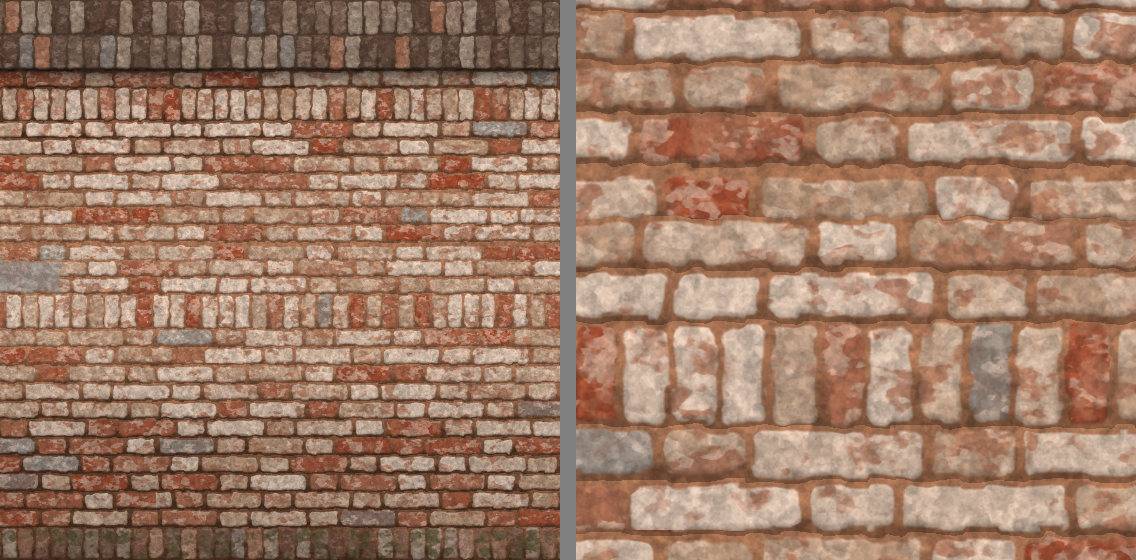
Left: the whole. Right: its middle third, enlarged.
This texture is drawn by a WebGL 2 fragment shader. Its source:

```glsl
#version 300 es
precision highp float;
// Weathered brick wall: Flemish-bond courses broken by bands of upright bricks.
uniform vec2 u_resolution;
out vec4 outColor;

// Bands from the top down: edges, and the number of courses in each
const int BANDS = 8;
const float EDGE[9] = float[9](0.0, 0.0625, 0.125, 0.157, 0.216, 0.525, 0.587, 0.942, 1.0);
const float COURSES[8] = float[8](1.0, 1.0, 1.0, 1.0, 10.0, 1.0, 11.0, 1.0);

// Brick sizes in canvas widths
const float UPRIGHT_PITCH = 0.0292;
const float BOND_PERIOD = 0.1593;   // one long and one short brick
const float LONG_SHARE = 0.655;
const float JOINT = 0.0065;
const float UPRIGHT_JOINT = 0.0044;
const float CORNER = 0.0052;
const float ROUGHNESS = 0.0042;
const float SEAM_COURSE = 7.0;      // course cut short by a seam

const vec3 CREAM = vec3(0.80, 0.71, 0.64);
const vec3 TAN = vec3(0.69, 0.56, 0.46);
const vec3 CLAY = vec3(0.63, 0.41, 0.31);
const vec3 RED = vec3(0.59, 0.27, 0.17);
const vec3 UMBER = vec3(0.30, 0.22, 0.18);
const vec3 STONE = vec3(0.52, 0.45, 0.39);
const vec3 SLATE = vec3(0.57, 0.56, 0.55);
const vec3 MOSS = vec3(0.31, 0.30, 0.17);
const vec3 MORTAR = vec3(0.64, 0.44, 0.32);
const vec3 SHADOW = vec3(0.23, 0.14, 0.09);

float hash(vec2 p) {
  vec3 q = fract(p.xyx * 0.1031);
  q += dot(q, q.yzx + 33.33);
  return fract((q.x + q.y) * q.z);
}

// Smooth cellular noise: nearby cell values blended by distance
float cellNoise(vec2 p) {
  vec2 cell = floor(p), f = p - cell;
  float sum = 0.0, total = 0.0;
  for (int y = -1; y <= 1; y++)
    for (int x = -1; x <= 1; x++) {
      vec2 o = vec2(x, y), c = cell + o;
      vec2 d = o + vec2(hash(c), hash(c + 57.3)) - f;
      float w = exp(-8.0 * dot(d, d));
      sum += w * hash(c + 19.7);
      total += w;
    }
  return sum / total;
}

float layered(vec2 p) {
  return 0.5 * cellNoise(p) + 0.3 * cellNoise(p * 2.1 + 7.0) + 0.2 * cellNoise(p * 4.3 + 13.0);
}

float roundBox(vec2 p, vec2 halfSize, float r) {
  vec2 q = abs(p) - halfSize + r;
  return length(max(q, 0.0)) + min(max(q.x, q.y), 0.0) - r;
}

void main() {
  vec2 uv = gl_FragCoord.xy / u_resolution;
  vec2 p = vec2(uv.x, 1.0 - uv.y);   // y runs down the wall
  float blotch = layered(p * vec2(42.0, 58.0));
  float grain = layered(p * 150.0 + 31.0);
  vec2 wobble = vec2(cellNoise(p * 85.0), cellNoise(p * 85.0 + 40.0)) - 0.5;
  vec2 q = p + ROUGHNESS * wobble;
  q.y = clamp(q.y, 0.0, 0.9999);

  // Find the band and course
  int band = 0;
  for (int i = 1; i < BANDS; i++) if (q.y >= EDGE[i]) band = i;
  float height = (EDGE[band + 1] - EDGE[band]) / COURSES[band];
  float row = floor((q.y - EDGE[band]) / height);
  vec2 local = vec2(0.0, q.y - EDGE[band] - (row + 0.5) * height);
  float rowId = float(band) * 16.0 + row;
  bool upright = band != 2 && band != 4 && band != 6;

  // Find the brick within the course
  float width = UPRIGHT_PITCH, joint = UPRIGHT_JOINT, column;
  if (upright) {
    float s = q.x / width + hash(vec2(rowId, 3.0));
    column = floor(s);
    local.x = (s - column - 0.5) * width;
  } else {
    float parity = mod(row + (band == 6 ? 1.0 : 0.0), 2.0);
    float phase = 0.045 + 0.08 * parity + 0.014 * (hash(vec2(rowId, 5.0)) - 0.5);
    float s = (q.x - phase) / BOND_PERIOD, pair = floor(s), u = s - pair;
    float isShort = step(LONG_SHARE, u);
    width = BOND_PERIOD * mix(LONG_SHARE, 1.0 - LONG_SHARE, isShort);
    local.x = (u - isShort * LONG_SHARE) * BOND_PERIOD - 0.5 * width;
    column = 2.0 * pair + isShort;
    joint = JOINT;
  }
  vec2 id = vec2(column + 40.0, rowId);
  float pick = hash(id), tint = hash(id + 71.0), rare = hash(id + 133.0);
  if (band == 4 && row == SEAM_COURSE) local.y -= 0.004;
  local += 0.0018 * (vec2(tint, rare) - 0.5);
  vec2 halfSize = 0.5 * vec2(width, height) - 0.5 * joint * (0.85 + 0.4 * vec2(rare, pick));
  float d = roundBox(local, halfSize, CORNER);

  // Weathering across the wall
  float cap = 1.0 - smoothstep(0.122, 0.128, p.y);
  float eaves = smoothstep(0.118, 0.126, p.y) * exp(-max(p.y - 0.125, 0.0) * 50.0);
  float foot = smoothstep(0.935, 0.95, p.y);
  float low = smoothstep(0.60, 0.84, p.y) * mix(1.0, 0.65, p.x);
  float upper = smoothstep(0.36, 0.24, p.y) * (1.0 - 0.5 * p.x);
  float grime = clamp(max(cap, max(low, 0.65 * upper)) + 0.7 * (blotch - 0.5), 0.0, 1.0);

  // Brick face
  vec3 face = mix(TAN, CREAM, smoothstep(0.1, 0.8, tint));
  float redShare = 0.16 + 0.30 * low + 0.12 * upper;
  if (pick < redShare) face = mix(CLAY, RED, tint);
  face = mix(face, CLAY, 0.75 * smoothstep(0.54, 0.72, blotch + 0.14 * (rare - 0.5)));
  vec3 aged = mix(UMBER, STONE, smoothstep(0.1, 0.9, tint));
  aged = mix(aged, CLAY * 0.85, step(0.86, pick));
  face = mix(face, aged, max(0.9 * cap, 0.65 * foot));
  face = mix(face, SLATE * 0.85, 0.6 * step(0.96, rare));
  float lime = smoothstep(0.5, 0.68, layered(p * vec2(60.0, 85.0) + 90.0));
  face = mix(face, CREAM * 1.06, lime * (0.5 - 0.3 * max(cap, foot)));
  face = mix(face, MOSS, foot * smoothstep(0.45, 0.7, blotch) * 0.6);
  face *= (0.78 + 0.44 * grain) * (1.0 - 0.15 * low);
  float relief = local.y / halfSize.y;
  face *= 1.0 - 0.14 * smoothstep(-0.005, 0.0, d) * (0.6 + relief);

  // Mortar, dark beneath each brick
  float under = smoothstep(-0.3, 0.9, local.y / (0.5 * height));
  vec3 bed = mix(MORTAR, SHADOW, clamp(0.72 * grime + 0.38 * under, 0.0, 0.92));
  bed = mix(bed, STONE * 0.6, 0.45 * cap) * (0.75 + 0.5 * grain);

  float soft = max(0.0011, 0.75 / u_resolution.y);
  vec3 color = mix(face, bed, smoothstep(-soft, soft, d));

  // Grey render patch at the left, then the shade under the cap
  float patchEdge = roundBox(q - vec2(0.03, 0.494), vec2(0.078, 0.028), 0.004);
  float render = 1.0 - smoothstep(-0.006, 0.004, patchEdge + 0.012 * (blotch - 0.5));
  color = mix(color, SLATE * (0.8 + 0.4 * grain), 0.7 * render);
  color *= 1.0 - 0.62 * eaves;
  outColor = vec4(clamp(color, 0.0, 1.0), 1.0);
}
```
